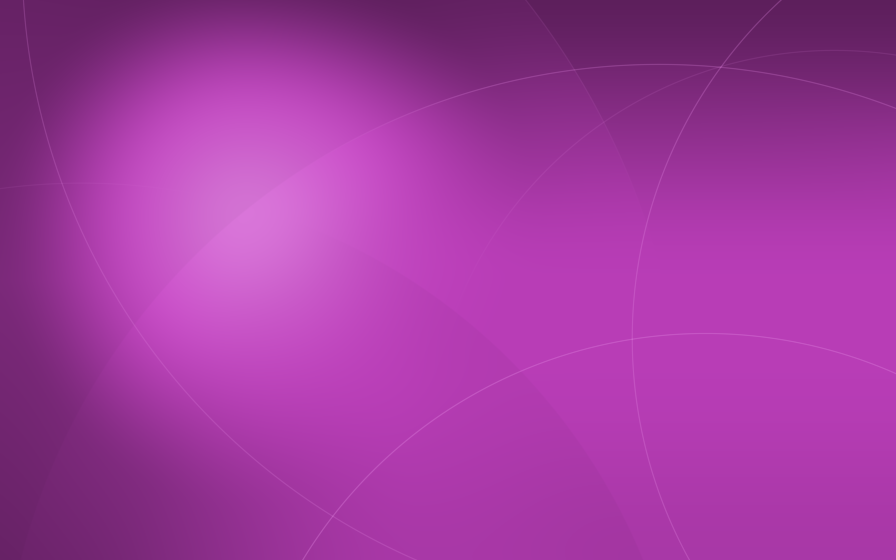
Give the GLSL for this background, as a Shadertoy shader.

```glsl
// Magenta backdrop with a soft off-centre glow and large, faint overlapping circles.

const vec3 TINT = vec3(1.0, 0.33, 0.99);
const vec3 GLOW_CORE = vec3(0.825, 0.445, 0.825);
const vec3 LINE_COLOR = vec3(0.88, 0.52, 0.88);
const vec2 GLOW_CENTER = vec2(0.44, 0.615);

float circleDistance(vec2 p, vec2 center, float radius) {
    return length(p - center) - radius;
}

// Antialiased outline of a circle
float ring(float dist, float pixel) {
    float width = max(0.0022, 1.1 * pixel);
    return 1.0 - smoothstep(0.0, width, abs(dist));
}

// Antialiased interior of a circle
float disc(float dist, float pixel) {
    return 1.0 - smoothstep(-pixel, pixel, dist);
}

// Distance to the glow, stretched towards the right and the bottom
float glowDistance(vec2 p) {
    vec2 d = p - GLOW_CENTER;
    d.x *= d.x > 0.0 ? 0.86 : 1.0;
    d.y *= d.y < 0.0 ? 0.86 : 1.0;
    return length(d);
}

// Brightness: dark top, even middle, shaded left side and bottom
float baseBrightness(vec2 p) {
    float column = mix(0.72, 0.355, smoothstep(0.5, 1.05, p.y));
    column -= 0.06 * (1.0 - smoothstep(0.0, 0.35, p.y));
    float leftSide = 0.40 + 0.08 * (1.0 - abs(2.0 * p.y - 1.0));
    return mix(leftSide, column, smoothstep(-0.05, 0.75, p.x));
}

vec3 background(vec2 p) {
    float r = glowDistance(p);
    float halo = 1.0 - smoothstep(0.15, 0.46, r);
    float core = exp(-r * r / 0.034);
    vec3 color = TINT * mix(baseBrightness(p), 0.75, halo);
    return mix(color, GLOW_CORE, core);
}

void mainImage(out vec4 fragColor, in vec2 fragCoord) {
    float pixel = 1.0 / iResolution.y;
    vec2 p = fragCoord * pixel;
    p.x += 0.5 * (1.6 - iResolution.x * pixel);
    vec3 color = background(p);

    // Circles
    float sweepLeft = circleDistance(p, vec2(1.2125, 1.075), 1.173);
    float sweepRight = circleDistance(p, vec2(1.948, 0.396), 0.819);
    float lowerDome = circleDistance(p, vec2(1.26, -0.4375), 0.842);
    float upperDome = circleDistance(p, vec2(1.177, -0.292), 1.177);
    float faintDome = circleDistance(p, vec2(1.49, 0.185), 0.725);
    float paleDisc = circleDistance(p, vec2(-0.119, 0.171), 1.344);
    float shadeDisc = circleDistance(p, vec2(0.146, -0.41), 1.083);

    // Translucent fills that fade away from their visible edges
    float paleFade = smoothstep(0.5, 0.95, p.y) * smoothstep(-0.35, 0.0, paleDisc);
    color *= 1.0 + 0.07 * disc(paleDisc, pixel) * paleFade;
    float shadeFade = smoothstep(0.5, 0.8, p.x) * smoothstep(-0.3, 0.0, shadeDisc);
    color *= 1.0 - 0.03 * disc(shadeDisc, pixel) * shadeFade;
    color *= 1.0 + 0.03 * disc(upperDome, pixel) * smoothstep(-0.2, 0.0, upperDome);

    // Thin outlines
    float lines = 0.22 * ring(sweepLeft, pixel);
    lines += 0.28 * ring(sweepRight, pixel);
    lines += 0.34 * ring(lowerDome, pixel);
    lines += 0.26 * ring(upperDome, pixel) * smoothstep(0.45, 0.9, p.x);
    lines += 0.12 * ring(faintDome, pixel) * smoothstep(0.4, 0.7, p.y);
    lines += 0.10 * ring(paleDisc, pixel) * smoothstep(0.55, 0.9, p.y);
    lines += 0.08 * ring(shadeDisc, pixel) * (1.0 - smoothstep(0.15, 0.4, p.x));
    color = mix(color, LINE_COLOR, min(lines, 0.6));

    fragColor = vec4(color, 1.0);
}
```
